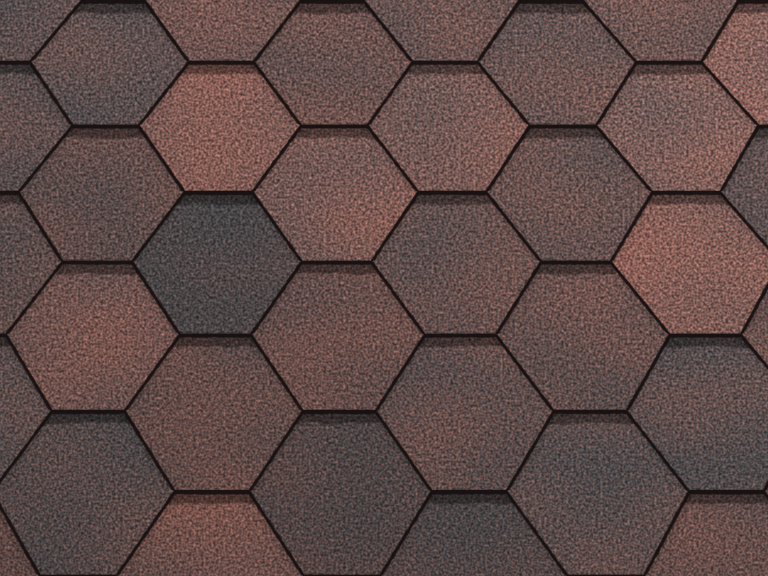
A Shadertoy shader for this texture:

```glsl
// Hexagonal asphalt roof shingles in red-brown and slate granules, seen in slight perspective.

const vec3 SLATE  = vec3(0.315, 0.285, 0.288);
const vec3 CLAY   = vec3(0.465, 0.330, 0.305);
const vec3 SHADOW = vec3(0.085, 0.060, 0.060);

// Hexagon half width at its middle, and how much it narrows per row
const float HALF_WIDTH = 0.355;
const float TAPER = 0.21;

// Perspective: column width at the top edge, its growth downward, row density
const float TOP_WIDTH = 0.380;
const float GROWTH = 0.078;
const float ROW_SCALE = 17.88;

vec2 hash2(vec2 p) {
    uvec2 v = uvec2(ivec2(floor(p))) * 1664525u + 1013904223u;
    v.x += v.y * 1664525u;
    v.y += v.x * 1664525u;
    v ^= v >> 16u;
    v.x += v.y * 1664525u;
    v.y += v.x * 1664525u;
    v ^= v >> 16u;
    return vec2(v & 65535u) / 65535.0;
}

float cornerSlope(vec2 corner, vec2 offset) {
    float angle = 6.28319 * hash2(corner).x;
    return dot(vec2(cos(angle), sin(angle)), offset);
}

// Gradient noise, about -0.7 to 0.7
float gradientNoise(vec2 p) {
    vec2 i = floor(p), f = p - i;
    vec2 w = f * f * f * (f * (f * 6.0 - 15.0) + 10.0);
    vec2 e = vec2(1.0, 0.0);
    float low  = mix(cornerSlope(i, f), cornerSlope(i + e, f - e), w.x);
    float high = mix(cornerSlope(i + e.yx, f - e.yx), cornerSlope(i + 1.0, f - 1.0), w.x);
    return mix(low, high, w.y);
}

// Positive inside the slanted sides of a hexagon, in column units
float sideMargin(vec2 d) {
    return HALF_WIDTH - abs(d.x) - TAPER * abs(d.y);
}

// Centre of the hexagon that holds q: two interleaved lattices
vec2 tileCentre(vec2 q) {
    vec2 centre = vec2(round(q.x), 2.0 * floor(q.y * 0.5) + 1.0);
    if (sideMargin(q - centre) < 0.0)
        centre = vec2(floor(q.x) + 0.5, 2.0 * round(q.y * 0.5));
    return centre;
}

// Dark line of the given width along an edge at distance d
float edgeLine(float d, float width, float pixel) {
    return 1.0 - smoothstep(width - pixel, width + pixel, d);
}

// Granulated surface; tone runs from slate (0) to clay (1)
vec3 granules(vec2 p, float tone) {
    float tint  = gradientNoise(p * 215.0);
    float light = gradientNoise(p * 235.0 + 71.0);
    float fleck = gradientNoise(p * 150.0 + 139.0);
    vec3 color = mix(SLATE, CLAY, clamp(tone + 1.1 * tint, -0.25, 1.3));
    return color * (1.0 + 0.55 * light + 0.30 * fleck);
}

void mainImage(out vec4 fragColor, in vec2 fragCoord) {
    float pixel = 1.0 / iResolution.y;
    vec2 p = fragCoord * pixel;

    // Roof plane: x in columns, y in rows counted downward
    float columnWidth = TOP_WIDTH + GROWTH * (1.0 - p.y);
    float rowHeight = columnWidth * columnWidth / (ROW_SCALE * GROWTH);
    vec2 q = vec2((p.x - 0.493) / columnWidth - 0.22,
                  ROW_SCALE * (1.0 / TOP_WIDTH - 1.0 / columnWidth));
    vec2 centre = tileCentre(q);
    vec2 d = q - centre;
    vec2 seed = hash2(centre * 2.0 + 40.0);

    // Distances to the edges in canvas heights, slightly roughened
    float rough = 0.0012 * gradientNoise(p * 90.0);
    float side = sideMargin(d) / length(vec2(1.0 / columnWidth, TAPER / rowHeight)) + rough;
    float top = (1.0 + d.y) * rowHeight + rough;
    float bottom = (1.0 - d.y) * rowHeight + rough;

    // Tile tone with soft patches, brighter toward the upper right
    float patches = gradientNoise(p * vec2(5.0, 8.0) + seed * 37.0);
    float tone = mix(0.05, 0.95, seed.x) + 0.55 * patches + 0.15 * (p.x - 0.67);
    vec3 color = granules(p, tone);
    color *= mix(0.92, 1.09, p.y) * mix(0.97, 1.04, p.x) * mix(0.95, 1.05, seed.y);

    // Shaded band below the overlapping tile
    float bandEnd = 0.023 + 0.005 * gradientNoise(p * vec2(28.0, 9.0) + 11.0);
    color *= 1.0 - 0.36 * edgeLine(top, bandEnd, 0.003);

    // Contact shadows: upper edges lie under their neighbours, lower edges stay thin
    float upper = 1.0 - smoothstep(-pixel, pixel, d.y * rowHeight);
    float sideLine = edgeLine(side, mix(0.0014, 0.0042, upper), pixel);
    float softSide = upper * 0.30 * exp(-max(side, 0.0) / 0.006);
    float topLine = edgeLine(top, 0.0068, pixel);
    float bottomLine = 0.6 * edgeLine(bottom, 0.0012, pixel);
    color *= 1.0 - softSide;
    color = mix(color, SHADOW, 0.92 * max(max(sideLine, topLine), bottomLine));

    fragColor = vec4(clamp(color, 0.0, 1.0), 1.0);
}
```
